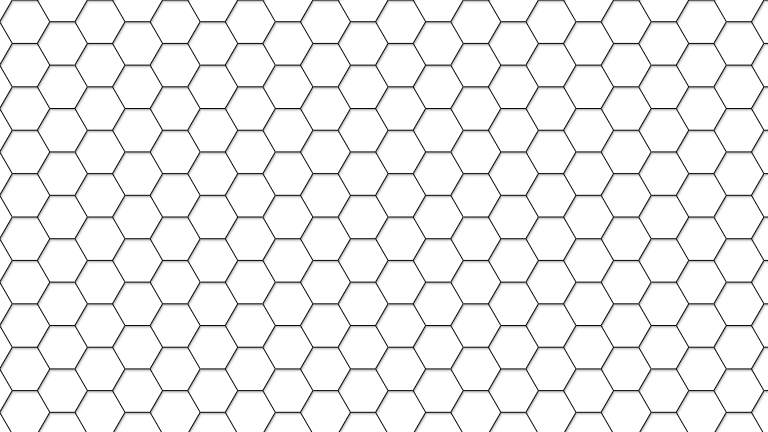
Write a WebGL 1 fragment shader that draws this pattern.

```glsl
precision highp float;

uniform vec2 u_resolution;

const float SQRT3 = 1.7320508;
const float CELL_HEIGHT = 0.10046;
const float LINE_WIDTH = 0.0022;
const float SHADE_WIDTH = 0.0048;
const float SHADE_STRENGTH = 0.32;
const vec3 PAPER = vec3(1.0);
const vec3 INK = vec3(0.0);

// Offset from the centre of the nearest flat-topped hexagon
vec2 hexOffset(vec2 p, float height) {
  vec2 period = vec2(SQRT3, 1.0) * height;
  vec2 even = mod(p + 0.5 * period, period) - 0.5 * period;
  vec2 odd = mod(p, period) - 0.5 * period;
  return dot(even, even) < dot(odd, odd) ? even : odd;
}

// Distance from inside a cell to its closest edge
float edgeDistance(vec2 q, float height) {
  vec2 a = abs(q);
  return 0.5 * height - max(a.y, dot(a, vec2(0.5 * SQRT3, 0.5)));
}

// Distance to the top and upper left edges only
float shadedEdgeDistance(vec2 q, float height) {
  return 0.5 * height - max(q.y, dot(q, vec2(-0.5 * SQRT3, 0.5)));
}

// Share of a pixel covered by a line, also when thinner than the pixel
float lineCoverage(float d, float width, float pixel) {
  float overlap = (0.5 * (width + pixel) - d) / pixel;
  return clamp(overlap, 0.0, min(1.0, width / pixel));
}

float softShade(float d, float width) {
  float t = d / width;
  return exp(-t * t);
}

void main() {
  float pixel = 1.0 / u_resolution.y;
  vec2 p = gl_FragCoord.xy * pixel;

  // First cell sits in the upper left corner
  vec2 firstCentre = vec2(0.0573, 1.0 - 0.5 * CELL_HEIGHT);
  vec2 q = hexOffset(p - firstCentre, CELL_HEIGHT);

  // Soft inner shadow below the outline
  float shade = softShade(shadedEdgeDistance(q, CELL_HEIGHT), SHADE_WIDTH);
  vec3 colour = mix(PAPER, INK, SHADE_STRENGTH * shade);

  // Thin outline
  float outline = lineCoverage(edgeDistance(q, CELL_HEIGHT), LINE_WIDTH, pixel);
  colour = mix(colour, INK, outline);

  gl_FragColor = vec4(colour, 1.0);
}
```
